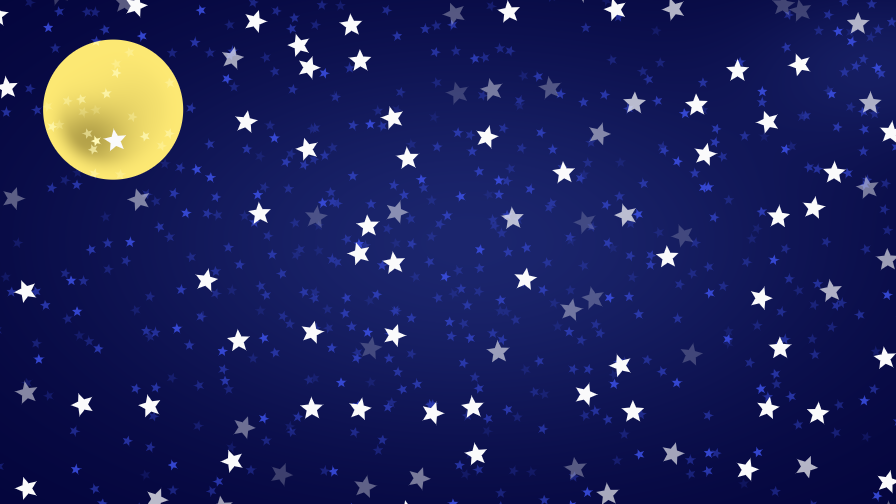
Write a WebGL 1 fragment shader that draws this background.

```glsl
precision highp float;
// Night sky with a yellow moon, scattered white stars and a dust of small blue stars.

uniform vec2 u_resolution;

// Lengths are in canvas heights, origin at the lower left.
const vec3 SKY_EDGE    = vec3(0.010, 0.012, 0.225);
const vec3 SKY_CENTRE  = vec3(0.105, 0.145, 0.425);
const vec3 DUST_BLUE   = vec3(0.230, 0.310, 0.900);
const vec3 DUST_CREAM  = vec3(1.000, 0.980, 0.720);
const vec3 STAR_WHITE  = vec3(0.980, 0.980, 0.985);
const vec3 MOON_YELLOW = vec3(0.990, 0.910, 0.450);
const vec3 MOON_OLIVE  = vec3(0.660, 0.590, 0.260);

const vec2  GLOW_CENTRE   = vec2(0.93, 0.52);
const vec2  GLOW_SIZE     = vec2(0.80, 0.43);
const vec2  CORNER_CENTRE = vec2(1.76, 0.88);
const vec2  CORNER_SIZE   = vec2(0.26, 0.16);
const vec2  GAP_CENTRE    = vec2(0.20, 0.46);
const vec2  GAP_SIZE      = vec2(0.25, 0.17);
const vec2  MOON_CENTRE   = vec2(0.2245, 0.7825);
const float MOON_RADIUS   = 0.139;
const vec2  MOON_STAR     = vec2(0.229, 0.721);
const float STAR_RADIUS   = 0.0235;
const float STAR_CELL     = 0.130;
const float DUST_RADIUS   = 0.0105;
const float DUST_CELL     = 0.060;
const float INNER_RATIO   = 0.46;
const float SECTOR        = 0.6283185; // a tenth of a full turn

vec3 hash3(vec2 p) {
  vec3 k = vec3(dot(p, vec2(127.1, 311.7)),
                dot(p, vec2(269.5, 183.3)),
                dot(p, vec2(419.2, 371.9)));
  return fract(sin(k) * 43758.55);
}

float softSpot(vec2 p, vec2 centre, vec2 size) {
  vec2 d = (p - centre) / size;
  return exp(-dot(d, d));
}

float skyGlow(vec2 p) {
  return softSpot(p, GLOW_CENTRE, GLOW_SIZE)
       + 0.6 * softSpot(p, CORNER_CENTRE, CORNER_SIZE);
}

float coverage(float dist) {
  return clamp(0.5 - dist * u_resolution.y, 0.0, 1.0);
}

// Signed distance to the sides of a five-pointed star, folded into one sector.
float starDistance(vec2 p, float radius, float tilt) {
  float angle = atan(p.x, p.y + 1e-6) + tilt;
  angle = abs(mod(angle + SECTOR, 2.0 * SECTOR) - SECTOR);
  vec2 folded = length(p) * vec2(cos(angle), sin(angle));
  vec2 tip = vec2(radius, 0.0);
  vec2 side = radius * INNER_RATIO * vec2(cos(SECTOR), sin(SECTOR)) - tip;
  return dot(folded - tip, normalize(vec2(side.y, -side.x)));
}

// Chance that a large star is kept: none on the moon, few in the left gap.
float largeChance(vec2 p) {
  float offMoon = step(MOON_RADIUS + 0.005, distance(p, MOON_CENTRE));
  return offMoon * (0.93 - 0.9 * softSpot(p, GAP_CENTRE, GAP_SIZE));
}

float dustChance(vec2 p) {
  float onMoon = step(distance(p, MOON_CENTRE), MOON_RADIUS);
  return max(0.12 + 0.75 * skyGlow(p), 0.6 * onMoon);
}

// Opacity of one jittered cell layer; whiteShare is the part at full strength.
float starLayer(vec2 p, float cell, float radius, float seed, float whiteShare, bool large) {
  vec2 home = floor(p / cell);
  float clear = 1.0;
  for (int j = -1; j <= 1; j++) {
    for (int i = -1; i <= 1; i++) {
      vec2 id = home + vec2(float(i), float(j));
      vec3 place = hash3(id + seed);
      vec3 look = hash3(id + seed + 57.3);
      vec2 centre = (id + place.xy) * cell;
      float chance = large ? largeChance(centre) : dustChance(centre);
      float opacity = look.x < whiteShare ? 1.0 : mix(0.18, 0.75, look.y);
      float tilt = (look.z - 0.5) * 0.8;
      float shape = coverage(starDistance(p - centre, radius, tilt));
      clear *= 1.0 - shape * opacity * step(place.z, chance);
    }
  }
  return 1.0 - clear;
}

vec3 moonColor(vec2 p) {
  vec2 q = (p - MOON_CENTRE) / MOON_RADIUS;
  float shade = 0.85 * softSpot(q, vec2(-0.36, -0.42), vec2(0.55, 0.45))
              + 0.15 * softSpot(q, vec2(0.30, 0.05), vec2(0.50));
  shade *= 1.0 - smoothstep(0.65, 1.0, length(q));
  return mix(MOON_YELLOW, MOON_OLIVE, shade);
}

void main() {
  vec2 p = gl_FragCoord.xy / u_resolution.y;

  // Sky and moon
  float moon = coverage(distance(p, MOON_CENTRE) - MOON_RADIUS);
  vec3 color = mix(SKY_EDGE, SKY_CENTRE, min(skyGlow(p), 1.0));
  color = mix(color, moonColor(p), moon);

  // Small stars: blue on the sky, cream on the moon
  float dust = starLayer(p, DUST_CELL, DUST_RADIUS, 11.0, 0.12, false);
  dust = max(dust, starLayer(p + 0.027, DUST_CELL, DUST_RADIUS, 83.0, 0.12, false));
  color = mix(color, mix(DUST_BLUE, DUST_CREAM, moon), dust * mix(0.85, 1.0, moon));

  // Large stars, with a single one in front of the moon
  float stars = starLayer(p, STAR_CELL, STAR_RADIUS, 29.0, 0.55, true);
  stars = max(stars, coverage(starDistance(p - MOON_STAR, STAR_RADIUS, 0.15)));
  color = mix(color, STAR_WHITE, stars);

  gl_FragColor = vec4(color, 1.0);
}
```
